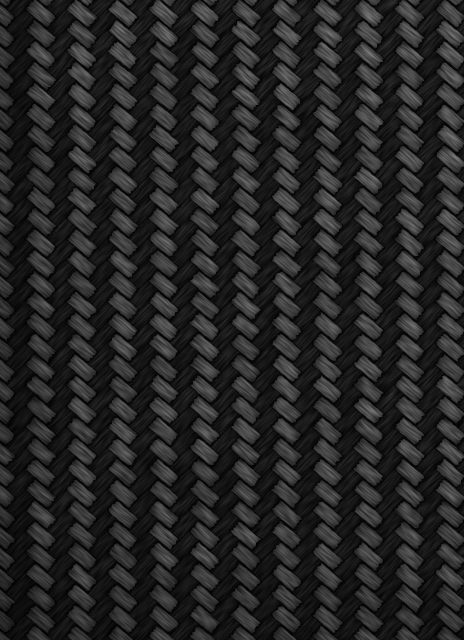
Write a WebGL 1 fragment shader that draws this texture.

```glsl
precision highp float;
uniform vec2 u_resolution;

const float COLUMN_PITCH = 0.064;  // fraction of canvas height
const float ROW_PITCH = 0.51;      // in column pitches
const float LIGHT_ANGLE = -0.70;
const float DARK_ANGLE = 0.80;
const vec2 LIGHT_HALF = vec2(0.345, 0.174);
const vec2 DARK_HALF = vec2(0.42, 0.168);
const vec3 GAP_COLOR = vec3(0.032);
const vec3 DARK_COLOR = vec3(0.092);
const vec3 LIGHT_COLOR = vec3(0.278, 0.277, 0.276);

float hash(vec2 p) {
  return fract(sin(dot(p, vec2(127.1, 311.7))) * 4375.85);
}

vec2 gradient(vec2 cell) {
  float angle = 6.2832 * hash(cell);
  return vec2(cos(angle), sin(angle));
}

float gradientNoise(vec2 p) {
  vec2 i = floor(p);
  vec2 f = p - i;
  vec2 w = f * f * f * (f * (f * 6.0 - 15.0) + 10.0);
  vec2 e = vec2(1.0, 0.0);
  float low = mix(dot(gradient(i), f), dot(gradient(i + e), f - e), w.x);
  float high = mix(dot(gradient(i + e.yx), f - e.yx),
                   dot(gradient(i + e.xx), f - e.xx), w.x);
  return mix(low, high, w.y);
}

// Returns (along, across, column, row) of the strand under p.
vec4 strandCoords(vec2 p, float angle) {
  float column = floor(p.x + 0.5);
  vec2 local = vec2(p.x - column, p.y);
  float row = floor((local.y - local.x * tan(angle)) / ROW_PITCH + 0.5);
  local.y -= row * ROW_PITCH;
  vec2 dir = vec2(cos(angle), sin(angle));
  return vec4(dot(local, dir), dot(local, vec2(-dir.y, dir.x)), column, row);
}

float roundedBox(vec2 p, vec2 halfSize, float radius) {
  vec2 d = abs(p) - halfSize + radius;
  return length(max(d, 0.0)) + min(max(d.x, d.y), 0.0) - radius;
}

// Signed distance to a strand with uneven sides and frayed ends.
float strandDistance(vec4 s, vec2 halfSize) {
  vec2 offset = 13.0 * s.zw;
  float fray = 0.055 * gradientNoise(vec2(s.y * 16.0, s.x * 2.0) + offset);
  float ripple = 0.018 * gradientNoise(vec2(s.x * 9.0, s.y * 3.0) + offset);
  return roundedBox(s.xy + vec2(fray, ripple), halfSize, 0.045);
}

// Fine streaks running along a strand, different on each one.
float fibres(vec4 s) {
  vec2 offset = 17.0 * s.zw;
  float coarse = gradientNoise(vec2(s.x * 1.6, s.y * 11.0) + offset);
  float fine = gradientNoise(vec2(s.x * 3.0, s.y * 23.0) + offset + 5.3);
  return coarse * 0.55 + fine * 0.75;
}

// Rounded shading: ends dip under, lower side falls into shade.
float bulge(vec2 p, vec2 halfSize) {
  vec2 q = p / halfSize;
  float ends = 1.0 - 0.42 * pow(min(abs(q.x), 1.0), 3.0);
  float sides = 1.0 - 0.28 * pow(min(abs(q.y), 1.0), 4.0);
  return ends * sides * (1.0 + 0.07 * q.y);
}

vec3 strandColor(vec4 s, vec2 halfSize, vec3 base, float streak) {
  float variation = 0.90 + 0.20 * hash(s.zw + 0.37);
  float grain = max(1.0 + streak * fibres(s), 0.35);
  return base * variation * grain * bulge(s.xy, halfSize);
}

// Soft light from the upper right, falling off to the left and bottom.
float lighting(vec2 uv) {
  float slope = 0.90 + 0.14 * uv.x + 0.17 * uv.y;
  float leftEdge = mix(0.80, 1.0, smoothstep(0.0, 0.16, uv.x));
  float bottom = mix(0.88, 1.0, smoothstep(0.0, 0.2, uv.y));
  return slope * leftEdge * bottom;
}

void main() {
  vec2 uv = gl_FragCoord.xy / u_resolution;
  vec2 p = gl_FragCoord.xy / (u_resolution.y * COLUMN_PITCH);
  float pixel = 1.0 / (u_resolution.y * COLUMN_PITCH);

  // Dark strands rising to the right
  vec4 dark = strandCoords(p - vec2(0.5, 0.5 * ROW_PITCH), DARK_ANGLE);
  float darkDist = strandDistance(dark, DARK_HALF);
  vec3 darkTone = strandColor(dark, DARK_HALF, DARK_COLOR, 1.15);
  float darkMask = 1.0 - smoothstep(-pixel, pixel, darkDist);
  vec3 color = mix(GAP_COLOR, darkTone, darkMask);

  // Light strands falling to the right, with a contact shadow
  vec4 light = strandCoords(p, LIGHT_ANGLE);
  float lightDist = strandDistance(light, LIGHT_HALF);
  color *= mix(0.5, 1.0, smoothstep(0.0, 0.10, lightDist));
  vec3 lightTone = strandColor(light, LIGHT_HALF, LIGHT_COLOR, 0.75);
  float lightMask = 1.0 - smoothstep(-pixel, 0.6 * pixel, lightDist);
  color = mix(color, lightTone, lightMask);

  gl_FragColor = vec4(color * lighting(uv), 1.0);
}
```
